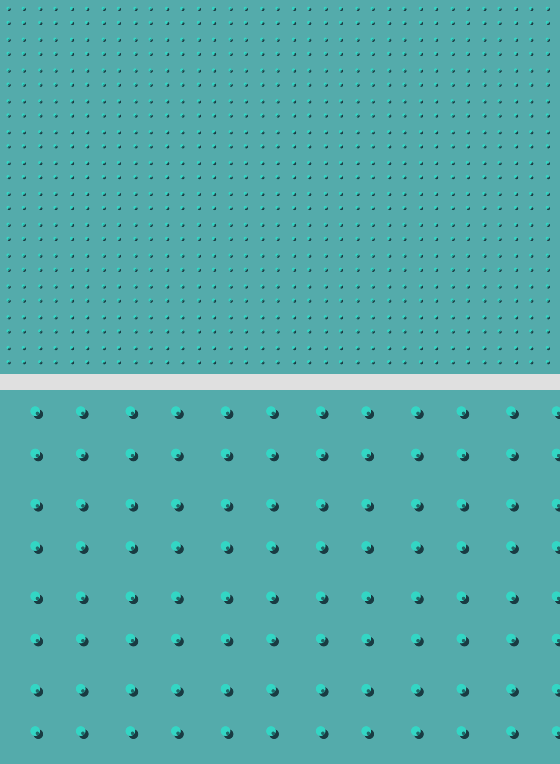
Top, the full canvas; bottom, a detail of the centre.
This pattern is drawn by a Shadertoy shader. Its source:

```glsl
// Teal sheet of small raised studs in paired columns and rows, lit from the upper left.

const vec2 SHEET = vec2(768.0, 512.0);      // design units across the canvas
const vec2 FIRST_STUD = vec2(11.6, 11.9);   // from the upper left corner
const vec2 PAIR_PERIOD = vec2(43.5, 42.23);
const vec2 PAIR_OFFSET = vec2(20.8, 19.3);  // first to second stud of a pair

const vec3 BASE = vec3(0.33, 0.67, 0.67);
const vec3 HIGHLIGHT = vec3(0.20, 0.84, 0.77);
const vec3 SHADOW = vec3(0.10, 0.23, 0.26);

// Offset from the nearest stud when studs repeat in uneven pairs.
vec2 nearestStud(vec2 p, vec2 first, vec2 period, vec2 offset) {
    vec2 margin = 0.5 * (period - offset);
    vec2 local = mod(p - first + margin, period) - margin;
    return local - offset * step(0.5 * offset, local);
}

// Coverage of a disc with an edge one pixel wide.
float disc(vec2 p, vec2 center, float radius, float pixel) {
    float edge = length(p - center) - radius;
    return 1.0 - smoothstep(-0.5 * pixel, 0.5 * pixel, edge);
}

// Shadow below right, lit cap above it, and a dark dimple in the cap.
vec3 shadeStud(vec3 ground, vec2 p, float pixel) {
    vec3 color = mix(ground, SHADOW, disc(p, vec2(0.9, 0.9), 2.2, pixel));
    color = mix(color, HIGHLIGHT, disc(p, vec2(-0.5, -0.5), 2.2, pixel));
    return mix(color, SHADOW, 0.7 * disc(p, vec2(0.5, 0.5), 0.8, pixel));
}

void mainImage(out vec4 fragColor, in vec2 fragCoord) {
    vec2 uv = fragCoord / iResolution.xy;
    vec2 sheetPos = vec2(uv.x, 1.0 - uv.y) * SHEET;
    float pixel = SHEET.x / iResolution.x;

    vec2 studPos = nearestStud(sheetPos, FIRST_STUD, PAIR_PERIOD, PAIR_OFFSET);
    fragColor = vec4(shadeStud(BASE, studPos, pixel), 1.0);
}
```
